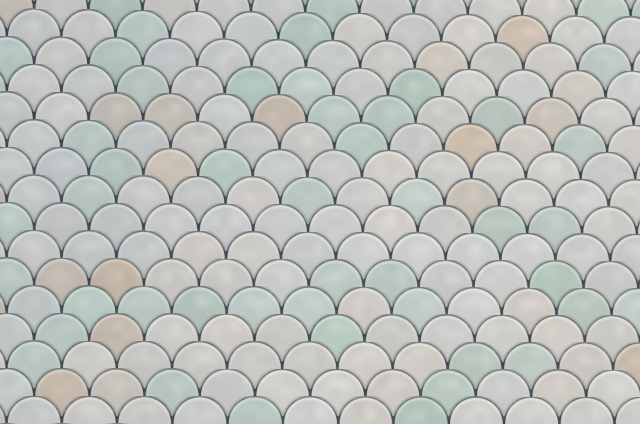
Write a Shadertoy shader that draws this pattern.

```glsl
// Wall of glazed fish-scale tiles: staggered rows of circles, each row overlapping
// the one above it. Every point lies either on the front circle of its row band
// or on the tapering tail of the tile behind; grout fills the gap between.

float hash(vec2 p) {
    vec3 q = fract(vec3(p.xyx) * 0.1031);
    q += dot(q, q.yzx + 33.33);
    return fract((q.x + q.y) * q.z);
}

float noise(vec2 p) {
    vec2 i = floor(p), f = fract(p);
    f = f * f * (3.0 - 2.0 * f);
    return mix(mix(hash(i), hash(i + vec2(1, 0)), f.x),
               mix(hash(i + vec2(0, 1)), hash(i + vec2(1, 1)), f.x), f.y);
}

// Glaze of one tile; q is measured from the centre of its circle
vec3 glaze(vec2 id, vec2 q) {
    vec2 seed = id * 2.0 + 60.0;
    float kind = hash(seed), tint = hash(seed + vec2(17, 5));
    vec3 c = mix(vec3(0.775, 0.785, 0.785), vec3(0.80, 0.78, 0.765), tint);
    if (kind < 0.24) c = mix(c, vec3(0.69, 0.765, 0.735), 0.45 + 0.5 * tint);
    else if (kind > 0.92) c = mix(c, vec3(0.78, 0.72, 0.665), 0.5 + 0.5 * tint);
    c *= 0.98 + 0.04 * hash(seed + vec2(3, 29));

    // Cloudy reflection, pale rounded upper rim, slightly dim tail
    float cloud = noise(q * 5.0 + seed * 7.3);
    float gloss = smoothstep(0.4, 0.0, length((q - vec2(0.05, 0.2)) * vec2(0.9, 1.6)));
    c += 0.025 * (cloud - 0.5) + 0.045 * gloss * cloud;
    c += 0.07 * smoothstep(0.40, 0.45, length(q)) * smoothstep(0.0, 0.3, q.y);
    return c * (1.0 - 0.06 * smoothstep(-0.1, -0.45, q.y));
}

// Column of the nearest tile in a row; odd rows are shifted by half a tile
float nearestColumn(float u, float row) {
    float shift = 0.5 * mod(row, 2.0);
    return floor(u - shift + 0.5) + shift;
}

void mainImage(out vec4 fragColor, in vec2 fragCoord) {
    vec2 p = fragCoord / iResolution.y;

    // Tile grid with a slight tilt and perspective; rows count downward
    float pitch = mix(0.1304, 0.1278, p.y);
    float u = (p.x - 0.0805) / pitch;
    float v = (1.0 - p.y - 0.019 - 0.0129 * p.x) / (0.0653 - 0.0008 * p.x);
    float aa = 0.6 / (iResolution.y * pitch);

    // Front tile of this band and the tile behind it
    float row = floor(v);
    float height = 0.5 * (1.0 - fract(v));
    vec2 frontId = vec2(nearestColumn(u, row), row);
    vec2 backId = vec2(nearestColumn(u, row - 1.0), row - 1.0);
    vec2 front = vec2(u - frontId.x, height);
    vec2 back = vec2(u - backId.x, height - 0.5);
    float d = length(front) - 0.5;

    // Grout: grey-green along the arcs, dark in the short upright joints
    vec3 c = mix(vec3(0.27, 0.29, 0.33), vec3(0.46, 0.49, 0.48),
                 smoothstep(0.10, 0.24, height));
    c *= 0.9 + 0.2 * noise(vec2(u, v) * 9.0 + 40.0);

    // Tail of the back tile, shaded by the rim in front and cut off at its tip
    float gap = 0.005 + 0.004 * (hash(frontId + 91.0) - 0.5);
    vec3 tail = glaze(backId, back) * (1.0 - 0.16 * smoothstep(0.06, 0.0, d));
    float tailMask = smoothstep(-aa, aa, d - gap)
                   * smoothstep(-aa, aa, height - 0.135);
    c = mix(c, tail, tailMask);

    // Front tile with a thin darkened edge
    float edge = d + 0.021 + 0.005 * (hash(frontId + 47.0) - 0.5);
    vec3 face = glaze(frontId, front) * (1.0 - 0.12 * smoothstep(-0.018, 0.0, edge));
    c = mix(c, face, smoothstep(aa, -aa, edge));

    // Soft uneven daylight, cooler toward the upper left
    float light = smoothstep(0.0, 1.4, p.x + 0.5 * (1.0 - p.y));
    c *= mix(vec3(0.955, 0.975, 0.985), vec3(1.015, 1.015, 1.005), light);
    fragColor = vec4(c, 1.0);
}
```
